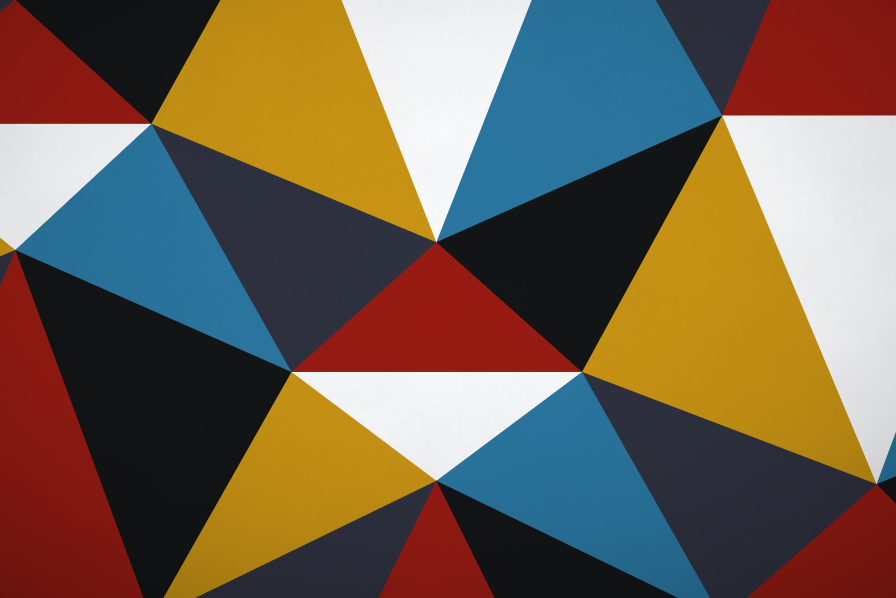
This background is drawn by a WebGL 1 fragment shader. Its source:

```glsl
precision highp float;
// Painted geometric mural: a bent triangular lattice in six flat colours.
// Columns of horizontal struts alternate with apex points; every strut owns
// six triangles, blended by normalised coverage, then shaded and mottled.

uniform vec2 u_resolution;

#define BLACK vec3(0.075, 0.080, 0.088)
#define SLATE vec3(0.180, 0.190, 0.245)
#define RED vec3(0.590, 0.105, 0.075)
#define YELLOW vec3(0.780, 0.575, 0.080)
#define BLUE vec3(0.165, 0.460, 0.625)
#define WHITE vec3(0.965, 0.970, 0.975)
#define COLUMN_STEP 0.721
#define ROW_STEP 0.8355
#define STRUT_WIDTH 0.4863
#define VIGNETTE 0.65
#define MOTTLE 0.025

vec2 point;         // position in canvas heights, y pointing down
float pixelSize;
vec4 paintSum;      // colour times coverage, and total coverage

float hash(vec2 cell) {
  return fract(sin(dot(cell, vec2(127.1, 311.7))) * 43758.5);
}

float noise(vec2 p) {
  vec2 i = floor(p), f = fract(p);
  f = f * f * (3.0 - 2.0 * f);
  return mix(mix(hash(i), hash(i + vec2(1.0, 0.0)), f.x),
             mix(hash(i + vec2(0.0, 1.0)), hash(i + 1.0), f.x), f.y);
}

// Signed distance from p to the line through a and b
float side(vec2 p, vec2 a, vec2 b) {
  vec2 edge = b - a, q = p - a;
  return (q.x * edge.y - q.y * edge.x) / length(edge);
}

void triangle(vec2 a, vec2 b, vec2 c, vec3 colour) {
  float turn = sign(side(c, a, b));
  float inside = turn * min(turn * turn * side(point, a, b) * turn, 1e3) * turn;
  inside = min(inside, turn * side(point, b, c));
  inside = min(inside, turn * side(point, c, a));
  float coverage = clamp(inside / pixelSize + 0.5, 0.0, 1.0);
  paintSum += vec4(colour, 1.0) * coverage;
}

// Left end of a strut; odd columns sit half a row higher, low rows are squeezed
vec2 strut(float column, float row) {
  float odd = mod(column, 2.0);
  float y = 0.622 + ROW_STEP * row
          - odd * (0.4219 + 0.007 * column * (1.0 - abs(row)));
  y -= 0.46 * max(y - 1.1, 0.0);
  return vec2(0.488 + COLUMN_STEP * column, y);
}

// Apex below a strut, alternately close to it and close to the next one
vec2 apex(float column, float row) {
  float x = 0.7305 + COLUMN_STEP * column + 0.016 * column * column;
  float far = mod(row + floor((column + 1.0) * 0.5), 2.0);
  float nearY = strut(column, row).y + 0.182 + 0.029 * mod(column, 2.0);
  float farY = strut(column, row + 1.0).y - 0.217 - 0.009 * column;
  return vec2(x, far < 0.5 ? nearY : farY);
}

void main() {
  vec2 uv = gl_FragCoord.xy / u_resolution;
  point = vec2(uv.x * 1.5, 1.0 - uv.y);
  pixelSize = 1.0 / u_resolution.y;
  paintSum = vec4(0.0);

  // Six triangles around each strut
  for (int k = -2; k <= 1; k++) {
    for (int j = -1; j <= 1; j++) {
      float column = float(k), row = float(j);
      float upperRow = row - mod(column, 2.0);
      vec2 left = strut(column, row);
      vec2 right = left + vec2(STRUT_WIDTH, 0.0);
      vec2 above = apex(column, row - 1.0);
      vec2 below = apex(column, row);
      vec2 nextUpper = strut(column + 1.0, upperRow);
      vec2 nextApex = apex(column + 1.0, upperRow);
      vec2 nextLower = strut(column + 1.0, upperRow + 1.0);

      triangle(left, right, above, RED);
      triangle(left, right, below, WHITE);
      triangle(right, above, nextUpper, BLACK);
      triangle(right, nextUpper, nextApex, YELLOW);
      triangle(right, nextApex, nextLower, SLATE);
      triangle(right, nextLower, below, BLUE);
    }
  }
  vec3 colour = paintSum.rgb / max(paintSum.a, 0.001);

  // Soft corner shading and faint wall texture
  vec2 offset = uv - vec2(0.5, 0.6);
  colour *= 1.0 - VIGNETTE * pow(dot(offset, offset), 1.5);
  float texture = 0.6 * noise(point * 14.0) + 0.4 * noise(point * 130.0);
  colour *= 1.0 + MOTTLE * (texture - 0.5);
  gl_FragColor = vec4(colour, 1.0);
}
```
